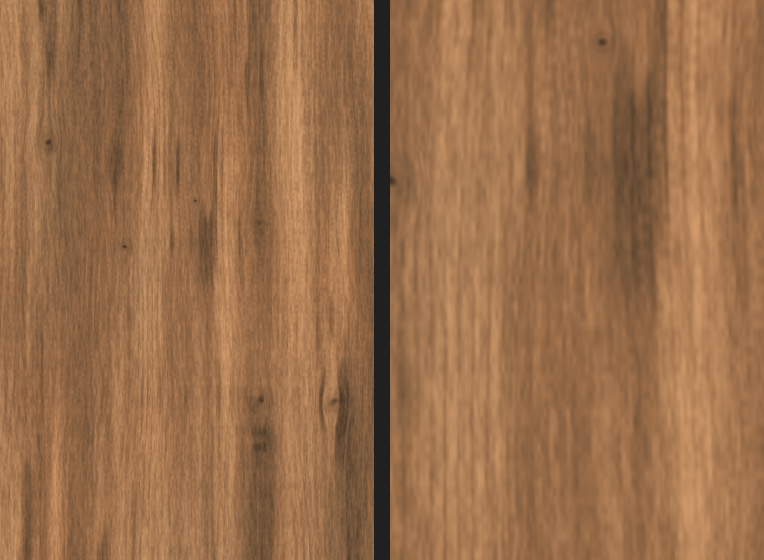
Left, the full canvas; right, a detail of the centre.
Write a Shadertoy shader that draws this texture.

```glsl
// Walnut-like wood veneer: soft vertical bands of heartwood and sapwood,
// overlaid with stretched noise for streaks, fibres and pores.
// Knots bend the grain around them and leave dark, smoky cores.

const int BAND_COUNT = 9;
const int KNOT_COUNT = 6;

// Band: centre x, half width, brightness
const vec3 BANDS[BAND_COUNT] = vec3[](
    vec3(0.012, 0.020, 0.50), vec3(0.105, 0.036, -0.95), vec3(0.185, 0.030, -0.25),
    vec3(0.264, 0.024, 0.95), vec3(0.335, 0.035, -0.25), vec3(0.396, 0.028, 0.60),
    vec3(0.466, 0.034, -1.00), vec3(0.532, 0.027, 1.00), vec3(0.627, 0.036, -1.00));

// Knot: centre x, centre y, radius, darkness
const vec4 KNOTS[KNOT_COUNT] = vec4[](
    vec4(0.084, 0.746, 0.018, 0.75), vec4(0.596, 0.281, 0.018, 0.80),
    vec4(0.224, 0.557, 0.012, 0.90), vec4(0.460, 0.283, 0.021, 0.75),
    vec4(0.349, 0.643, 0.008, 0.80), vec4(0.462, 0.600, 0.014, 0.35));

float hash(vec2 p) {
    return fract(sin(dot(p, vec2(127.1, 311.7))) * 43758.5453);
}

float noise(vec2 p) {
    vec2 cell = floor(p);
    vec2 f = fract(p);
    f = f * f * (3.0 - 2.0 * f);
    float low = mix(hash(cell), hash(cell + vec2(1.0, 0.0)), f.x);
    float high = mix(hash(cell + vec2(0.0, 1.0)), hash(cell + 1.0), f.x);
    return mix(low, high, f.y);
}

// Noise centred on zero, with its own frequency along each axis
float streak(vec2 p, vec2 frequency, float seed) {
    return noise(p * frequency + seed) - 0.5;
}

float bell(float x, float centre, float width) {
    float d = (x - centre) / width;
    return exp(-d * d);
}

// Slow sway of the fibres, then bending around every knot
vec2 bendGrain(vec2 p) {
    vec2 q = p;
    q.x += 0.010 * streak(p, vec2(5.0, 3.0), 3.0);
    q.x += 0.009 * streak(p, vec2(16.0, 7.0), 8.0);
    for (int i = 0; i < KNOT_COUNT; i++) {
        vec4 knot = KNOTS[i];
        vec2 d = (p - knot.xy) / (knot.z * vec2(1.3, 2.0));
        q.x -= 0.7 * (p.x - knot.x) * exp(-dot(d, d));
    }
    return q;
}

float bandTone(vec2 p) {
    float tone = 0.0;
    for (int i = 0; i < BAND_COUNT; i++) {
        vec3 band = BANDS[i];
        float fade = 1.0 + 0.7 * streak(p, vec2(0.5, 3.5), float(i) * 7.3);
        tone += band.z * fade * bell(p.x, band.x, band.y);
    }
    // Pale glow inside the two outer dark bands
    float leftGlow = bell(p.y, 1.0, 0.22) + bell(p.y, 0.12, 0.22);
    tone += 1.3 * leftGlow * bell(p.x, 0.102, 0.017);
    tone += 1.6 * bell(p.y, 0.57, 0.20) * bell(p.x, 0.612, 0.017);
    return tone;
}

// Wavy growth lines, strongest where the sapwood is pale
float growthLines(vec2 q, float paleness) {
    float field = q.x * 95.0 + 5.0 * noise(q * vec2(11.0, 2.6) + 21.0);
    float line = pow(0.5 + 0.5 * sin(6.2832 * field), 4.0);
    return line * mix(0.25, 1.0, paleness) * noise(q * vec2(18.0, 4.0) + 5.0);
}

// Short, sparse charcoal streaks
float darkStreaks(vec2 q) {
    float body = smoothstep(0.66, 0.94, noise(q * vec2(85.0, 7.0) + 40.0));
    float place = smoothstep(0.50, 0.80, noise(q * vec2(10.0, 3.0) + 63.0));
    return body * place;
}

float knotShade(vec2 p) {
    float shade = 0.0;
    for (int i = 0; i < KNOT_COUNT; i++) {
        vec4 knot = KNOTS[i];
        vec2 d = (p - knot.xy) / knot.z;
        d += 0.7 * vec2(streak(p, vec2(60.0), 11.0), streak(p, vec2(60.0), 29.0));
        float r = length(d * vec2(1.0, 1.15));
        float rings = 0.5 + 0.5 * sin(r * 9.0);
        float core = exp(-r * r * 9.0);
        float halo = exp(-r * r * 1.1) * (0.3 + 0.25 * rings);
        shade += knot.w * (core + halo);
    }
    // Smoky stain below the lower knot
    vec2 s = (p - vec2(0.468, 0.212)) / vec2(0.026, 0.034);
    return shade + 0.9 * exp(-dot(s, s)) * noise(p * vec2(45.0, 70.0));
}

vec3 woodColor(float tone, float tint) {
    vec2 orange = vec2(0.697, 0.462);
    vec2 tanned = vec2(0.738, 0.510);
    float grey = clamp(0.25 + 4.0 * abs(tone - 0.585) + tint, 0.0, 1.0);
    return tone * vec3(1.0, mix(orange, tanned, grey));
}

void mainImage(out vec4 fragColor, in vec2 fragCoord) {
    vec2 p = fragCoord / iResolution.y;
    vec2 q = bendGrain(p);
    float bands = bandTone(q);

    // Broad clouds and long streaks
    float tone = 0.617 + 0.092 * bands;
    tone += 0.12 * streak(q, vec2(10.0, 2.4), 2.0);
    tone += 0.13 * streak(q, vec2(32.0, 1.8), 13.0);
    tone += 0.09 * streak(q, vec2(95.0, 3.0), 31.0);

    // Fine fibres, short flecks and pores
    tone += 0.09 * streak(q, vec2(240.0, 10.0), 47.0);
    tone += 0.10 * streak(q, vec2(390.0, 60.0), 71.0);
    tone += 0.07 * streak(q, vec2(470.0, 190.0), 113.0);

    tone -= 0.085 * growthLines(q, smoothstep(-0.2, 0.8, bands));
    tone -= 0.18 * darkStreaks(q);
    tone -= 0.23 * knotShade(p);

    float tint = 0.7 * streak(q, vec2(12.0, 4.0), 90.0);
    fragColor = vec4(woodColor(clamp(tone, 0.22, 0.82), tint), 1.0);
}
```
